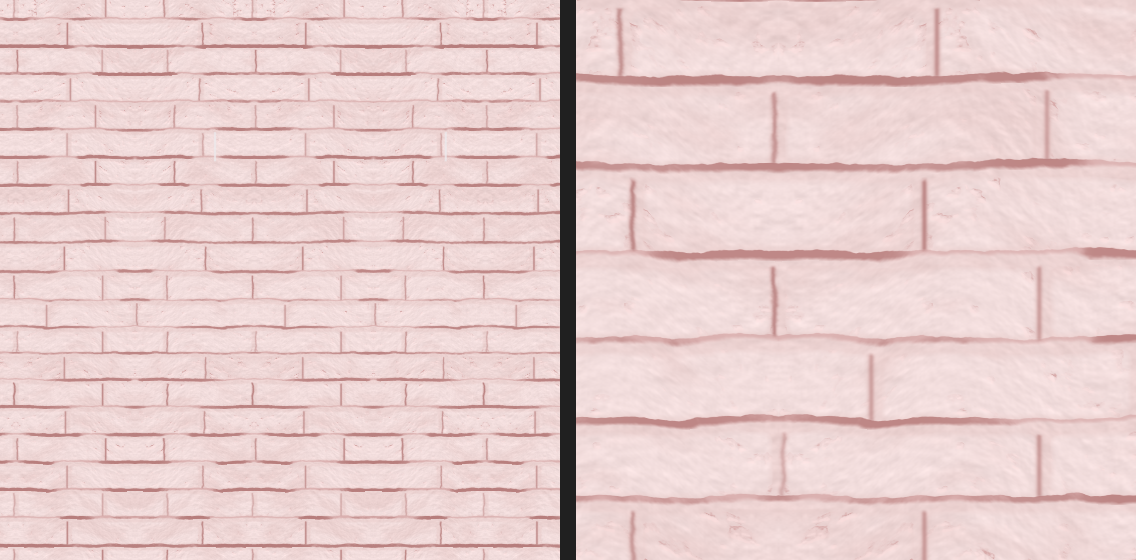
Left: the whole. Right: its middle third, enlarged.
This texture is drawn by a WebGL 2 fragment shader. Its source:

```glsl
#version 300 es
precision highp float;
// Painted pink brick wall: mirrored courses of chipped bricks with shaded joints.
#define PERIOD 0.4258     // width of one repeat
#define CENTRE 0.241      // mirror axis of the first repeat
#define PITCH 0.0495      // height of one course
#define FIRST_ROW 0.0365  // depth of the first full course below the top
#define JOINT 0.0034      // half width of an upright joint
#define BED_TOP 0.0030    // mortar above a brick
#define BED_LOW 0.0062    // mortar and shadow below a brick
#define CORNER 0.0060     // rounding of brick corners
#define WOBBLE 0.0036     // raggedness of the edges
#define WEAR 1.0          // amount of chipping
uniform vec2 u_resolution;
out vec4 fragColor;

const vec3 PALE = vec3(0.950, 0.868, 0.866);
const vec3 PINK = vec3(0.912, 0.802, 0.796);
const vec3 ROSE = vec3(0.835, 0.650, 0.647);
const vec3 DEEP = vec3(0.715, 0.490, 0.485);
const vec3 SLIT = vec3(0.925, 0.915, 0.925);

float hash(vec2 p) {
  return fract(sin(dot(p, vec2(127.1, 311.7))) * 43758.5453);
}

float noise(vec2 p) {
  vec2 i = floor(p), f = fract(p);
  f = f * f * (3.0 - 2.0 * f);
  return mix(mix(hash(i), hash(i + vec2(1, 0)), f.x),
             mix(hash(i + vec2(0, 1)), hash(i + vec2(1, 1)), f.x), f.y);
}

float fbm(vec2 p) {
  float sum = 0.0, amp = 0.5;
  for (int i = 0; i < 4; i++) {
    sum += amp * noise(p);
    p = p * 2.03 + 17.3;
    amp *= 0.5;
  }
  return sum / 0.9375;
}

float bell(float x, float width) {
  return exp(-x * x / (width * width));
}

// Signed offset from the nearest upright joint, and an id for that joint.
vec2 nearestJoint(float x, float row) {
  bool longRow = mod(row, 2.0) > 0.5;
  float reach = longRow ? 0.118 + 0.016 * bell(row - 11.0, 3.2)
                        : 0.055 + 0.018 * bell(row - 5.0, 1.7);
  if (row == 11.0) {  // one course is shifted sideways
    reach = 0.078;
    x = mod(x + 0.077 + 0.5 * PERIOD, PERIOD) - 0.5 * PERIOD;
  }
  float a = abs(x);
  if (!longRow && a > 0.5 * (reach + 0.5 * PERIOD))
    return vec2(x - sign(x) * 0.5 * PERIOD, 2.0);
  return vec2(a - reach, 1.0);
}

void main() {
  vec2 p = gl_FragCoord.xy / u_resolution;
  float aa = 0.8 / min(u_resolution.x, u_resolution.y);

  // Repeat sideways, narrowing slightly at the right, and fold for the wear
  float across = p.x + 0.013 * smoothstep(0.78, 0.86, p.x);
  float x = mod(across - CENTRE + 0.5 * PERIOD, PERIOD) - 0.5 * PERIOD;
  float down = 1.0 - p.y;
  vec2 q = vec2(abs(x), down + 0.03 * pow(sin(6.2832 * x / PERIOD), 3.0));

  // Courses, with a slight sag around the middle
  float sag = 0.008 * bell(down - 0.54, 0.11);
  float rough = fbm(q * vec2(85.0, 110.0)) - 0.5;
  float level = down - FIRST_ROW - sag + WOBBLE * (noise(q * vec2(26.0, 9.0)) - 0.5);
  float row = floor(level / PITCH) + 1.0;
  float f = mod(level, PITCH);
  vec2 joint = nearestJoint(x + 0.5 * WOBBLE * rough, row);

  // Rounded brick: positive inside
  float low = PITCH - f - BED_LOW + WOBBLE * rough;
  float top = f - BED_TOP + WOBBLE * rough;
  vec2 e = vec2(abs(joint.x) - JOINT + 0.5 * WOBBLE * rough, min(low, top));
  float inside = CORNER - length(max(CORNER - e, 0.0));
  float face = smoothstep(-aa, aa + 0.0006, inside);

  // Paint: broad blotches, fine grain and relief lit from above
  float blotch = fbm(q * vec2(16.0, 34.0) + row * 3.7);
  float grain = noise(q * vec2(330.0, 420.0)) - 0.5;
  vec2 s = q * vec2(95.0, 130.0);
  float bump = fbm(s);
  float relief = bump - fbm(s + vec2(0.12, 0.28));
  float local = noise(p * 9.0) - 0.5;
  float tint = smoothstep(0.38, 0.82, blotch + 0.12 * local);
  vec3 brick = mix(PALE, PINK, 0.75 * tint);
  brick += 0.12 * relief + 0.018 * grain;
  brick = mix(brick, PINK, 0.45 * (1.0 - smoothstep(0.0, 0.004, inside)));

  // Chips gather near the joints and in scattered patches
  float edgeWear = 0.07 * exp(-abs(joint.x) * 75.0);
  float patchy = 0.16 * (noise(q * vec2(22.0, 30.0) + 5.0) - 0.5);
  float chip = smoothstep(0.68, 0.78, bump + edgeWear + patchy);
  float cut = smoothstep(0.01, 0.13, relief);
  float lip = smoothstep(0.01, 0.13, -relief);
  brick = mix(brick, ROSE, WEAR * chip * (0.15 + 0.75 * lip));
  brick += 0.03 * chip * cut;

  // Mortar with a ragged shadow beneath each brick, deepest near top and bottom
  vec3 mortar = mix(PINK, PALE, 0.35 + 0.5 * rough) + 0.02 * grain + 0.1 * relief;
  float depth = mix(1.0, 0.72, bell(down - 0.52, 0.22));
  float patchShade = smoothstep(0.18, 0.65, noise(q * vec2(20.0, 4.0) + row * 7.1));
  float thick = mix(0.0030, 0.0066, patchShade) * depth;
  float under = smoothstep(-aa, aa, -low) * (1.0 - smoothstep(thick - 0.0015, thick + 0.0015, -low));
  vec3 shade = mix(ROSE, DEEP, depth * smoothstep(0.25, 0.75, patchShade + rough));
  mortar = mix(mortar, shade, under * mix(0.62, 1.0, patchShade));

  // Dark line along one side of each upright joint
  float pick = hash(vec2(row, joint.y));
  float side = pick < 0.5 ? -1.0 : 1.0;
  float line = bell(joint.x - side * 0.8 * JOINT + 0.002 * rough, 0.0017);
  line *= smoothstep(-0.001, 0.002, top) * smoothstep(-0.002, 0.001, low);
  vec3 color = mix(mortar, brick, face);
  color = mix(color, DEEP, line * (0.4 + 0.5 * hash(vec2(joint.y, row + 9.0))));

  // Two pale slits where the repeats meet
  for (int i = 0; i < 2; i++) {
    vec2 d = abs(vec2(p.x - 0.384 - 0.412 * float(i), down - 0.262)) - vec2(0.0018, 0.026);
    color = mix(color, SLIT, 0.8 * (1.0 - smoothstep(-aa, aa, max(d.x, d.y))));
  }
  fragColor = vec4(clamp(color, 0.0, 1.0), 1.0);
}
```
